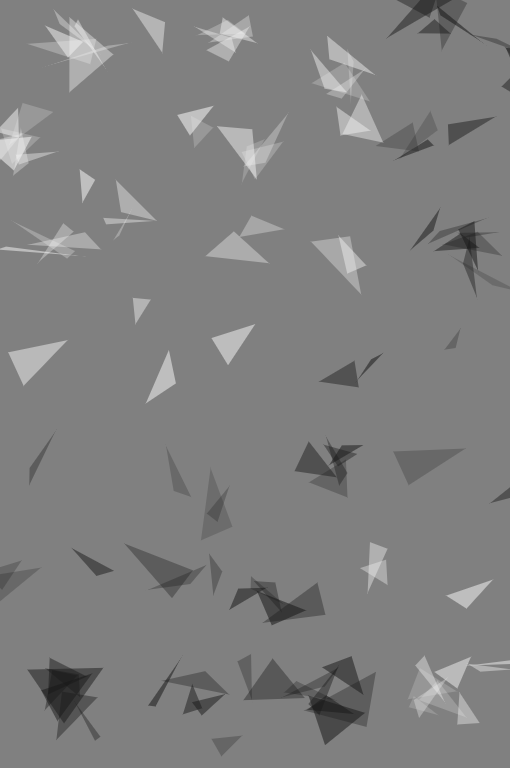
This background is drawn by a Shadertoy shader. Its source:

```glsl
#define SITES 52
#define MAX_SHARDS 8
#define SHARD_RADIUS 0.056
#define SITE_SPREAD 0.034
#define SITE_JITTER 0.08
#define SPARSE_LEVEL 0.47
#define SPARSE_HALF_HEIGHT 0.06
#define BACKGROUND 0.502
#define LIGHT_TONE 0.96
#define DARK_TONE 0.09
#define MIN_OPACITY 0.18
#define MAX_OPACITY 0.56

vec4 hash4(vec2 seed) {
    vec4 q = fract(seed.xyxy * vec4(0.1031, 0.1030, 0.0973, 0.1099));
    q += dot(q, q.wzxy + 33.33);
    return fract((q.xxyz + q.yzzw) * q.zywx);
}

float cross2(vec2 a, vec2 b) {
    return a.x * b.y - a.y * b.x;
}

// Signed distance to the line a-b, positive on its left.
float edgeSide(vec2 p, vec2 a, vec2 b) {
    vec2 e = b - a;
    return cross2(e, p - a) / max(length(e), 1e-5);
}

// Antialiased triangle, accepting either winding.
float triangleMask(vec2 p, vec2 a, vec2 b, vec2 c) {
    float winding = cross2(b - a, c - a) < 0.0 ? -1.0 : 1.0;
    vec3 inside = winding * vec3(edgeSide(p, a, b), edgeSide(p, b, c), edgeSide(p, c, a));
    float nearest = min(inside.x, min(inside.y, inside.z));
    return clamp(0.5 + nearest * iResolution.y, 0.0, 1.0);
}

vec2 polar(float angle, float radius) {
    return radius * vec2(cos(angle), sin(angle));
}

// Opacity of one irregular, often flattened shard around the origin.
float shard(vec2 p, vec2 seed) {
    vec4 bend = hash4(seed + 17.0);
    vec4 reach = hash4(seed + 41.0);
    vec4 look = hash4(seed + 73.0);

    float size = SHARD_RADIUS * mix(0.7, 1.2, look.x);
    vec3 angles = 6.2832 * bend.w + vec3(0.0, 2.094, 4.189) + (bend.xyz - 0.5) * 2.2;
    vec3 radii = size * mix(vec3(0.5), vec3(1.0), reach.xyz);
    vec2 squash = vec2(1.0, mix(0.3, 1.0, look.y));

    // Rotate the flattened shape, favoring near-horizontal directions.
    float turn = (look.z - 0.5) * 3.1416 * mix(0.4, 1.0, reach.w);
    vec2 axis = polar(turn, 1.0);
    p = vec2(dot(p, axis), cross2(axis, p));

    float mask = triangleMask(p, squash * polar(angles.x, radii.x),
                                 squash * polar(angles.y, radii.y),
                                 squash * polar(angles.z, radii.z));
    return mask * mix(MIN_OPACITY, MAX_OPACITY, look.w);
}

// Light and dark groups occupy opposite quadrants, with a little mixing.
float siteTone(vec2 site, float variation) {
    float divide = mix(0.41, 0.53, site.y);
    float quadrant = (site.x - divide) * (site.y - 0.43);
    return quadrant + 0.03 * (variation - 0.5) > 0.0 ? DARK_TONE : LIGHT_TONE;
}

void mainImage(out vec4 fragColor, in vec2 fragCoord) {
    vec2 p = fragCoord / iResolution.y;
    vec2 extent = vec2(iResolution.x / iResolution.y, 1.0);
    float shade = BACKGROUND;

    for (int i = 0; i < SITES; i++) {
        // Low-discrepancy sites with jitter, thinned in a middle band.
        float id = float(i) + 1.0;
        vec4 rnd = hash4(vec2(id, 5.7));
        vec2 site = extent * fract(id * vec2(0.7549, 0.5698));
        site += SITE_JITTER * (rnd.xy - 0.5);
        bool sparse = abs(site.y - SPARSE_LEVEL) < SPARSE_HALF_HEIGHT;
        if (sparse && rnd.w < 0.6) continue;
        if (distance(p, site) > SITE_SPREAD + 1.3 * SHARD_RADIUS) continue;

        float tone = siteTone(site, rnd.w);
        int count = sparse ? 1 : 1 + int(float(MAX_SHARDS - 1) * rnd.z * rnd.z);

        // Overlapping translucent shards build up stronger tones.
        for (int j = 0; j < MAX_SHARDS; j++) {
            if (j >= count) break;
            vec2 seed = vec2(id * 3.17, float(j) * 7.31 + 2.0);
            vec4 place = hash4(seed);
            vec2 offset = polar(6.2832 * place.x, SITE_SPREAD * place.y);
            shade = mix(shade, tone, shard(p - site - offset, seed));
        }
    }

    fragColor = vec4(vec3(shade), 1.0);
}
```
